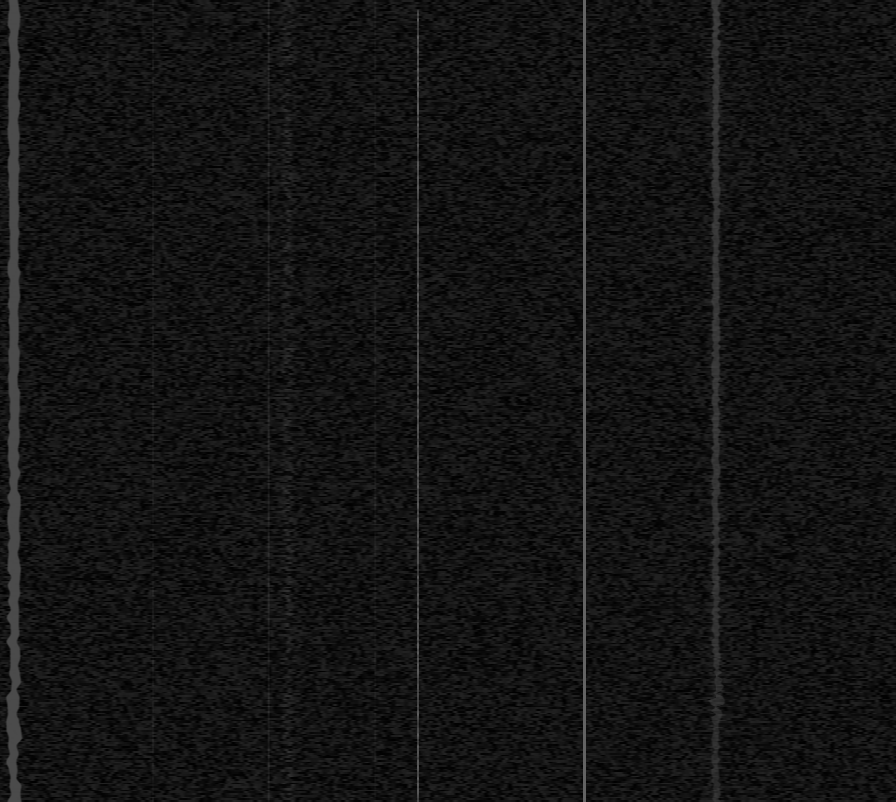
A WebGL 1 fragment shader for this texture:

```glsl
precision highp float;
// Dark field of short horizontal grain, crossed by vertical grey traces.
// Grain is value noise along each thin row; traces are soft stripes whose
// width and brightness are shaken from row to row.

uniform vec2 u_resolution;

const float ROWS = 458.0;       // grain rows over the height
const float GRAINS = 215.0;     // grain cells along one row
const vec3 GRAIN_LIGHT = vec3(0.136);
const vec3 TRACE_GREY = vec3(0.30);
const vec3 LINE_GREY = vec3(0.39);

float hash(vec2 p) {
  vec3 q = fract(vec3(p.xyx) * 0.1031);
  q += dot(q, q.yzx + 33.33);
  return fract((q.x + q.y) * q.z);
}

// Smooth noise along t, independent for each lane
float laneNoise(float t, float lane) {
  float cell = floor(t);
  float blend = smoothstep(0.0, 1.0, t - cell);
  return mix(hash(vec2(cell, lane)), hash(vec2(cell + 1.0, lane)), blend);
}

// Each row is shifted so that the grains never line up in columns
float grain(vec2 uv, float row) {
  float shift = 7.0 * hash(vec2(row, 91.0));
  return laneNoise(uv.x * GRAINS + shift, row + 11.0);
}

// Coverage of a vertical stripe with a softened edge
float stripe(float x, float centre, float halfWidth, float softness) {
  float soft = max(softness, 0.25 / u_resolution.x);
  return 1.0 - smoothstep(halfWidth - soft, halfWidth + soft, abs(x - centre));
}

// Stripe whose two sides wander separately down the height
float raggedStripe(vec2 uv, float centre, float halfWidth, float ragged,
                   float waves, float lane) {
  float side = step(centre, uv.x);
  float wander = laneNoise(uv.y * waves, lane + side) - 0.5;
  return stripe(uv.x, centre, halfWidth + ragged * wander, 0.0016);
}

// Thin line broken into flickering dots, row by row
float dottedLine(vec2 uv, float centre, float fade, float lane) {
  float flicker = laneNoise(uv.y * ROWS * 0.6, lane);
  return stripe(uv.x, centre, 0.0011, 0.0006) * mix(1.0, flicker, fade);
}

// Wide hazy trace that lets the grain show through
float haze(vec2 uv, float centre, float spread, float row) {
  float jitter = (hash(vec2(row, centre * 512.0)) - 0.5) * spread;
  float d = (uv.x - centre + jitter) / spread;
  return exp(-d * d);
}

void main() {
  vec2 uv = gl_FragCoord.xy / u_resolution;
  float row = floor(uv.y * ROWS);
  float speck = grain(uv, row);
  vec3 colour = GRAIN_LIGHT * speck + 0.002;

  // Hazy traces
  colour += 0.050 * haze(uv, 0.321, 0.0050, row) * (0.25 + speck);
  colour += 0.030 * haze(uv, 0.799, 0.0070, row);

  // Faint broken lines
  float upper = smoothstep(0.85, 1.0, uv.y);
  colour += 0.035 * upper * dottedLine(uv, 0.1200, 1.0, 21.0);
  colour += 0.060 * dottedLine(uv, 0.1709, 1.0, 23.0);
  colour += 0.090 * dottedLine(uv, 0.2998, 0.6, 25.0);
  colour += 0.060 * dottedLine(uv, 0.4189, 1.0, 27.0);

  // Broad ragged traces, shaken harder near the bottom
  float low = 1.0 - smoothstep(0.0, 0.55, uv.y);
  float edge = raggedStripe(uv, 0.0156, 0.0056, 0.0030 + 0.0040 * low, 100.0, 31.0);
  colour = mix(colour, TRACE_GREY, edge * 0.97);
  float burst = smoothstep(0.09, 0.13, uv.y) * (1.0 - smoothstep(0.14, 0.18, uv.y));
  float band = raggedStripe(uv, 0.799, 0.0036, 0.0035 + 0.0100 * burst, 229.0, 35.0);
  float dim = 0.60 - 0.18 * low;
  colour = mix(colour, TRACE_GREY, band * dim);

  // Bright lines: one dotted and starting below the top, one solid
  float begun = 1.0 - smoothstep(0.986, 0.989, uv.y);
  colour = mix(colour, LINE_GREY, begun * 0.95 * dottedLine(uv, 0.4665, 0.55, 41.0));
  colour = mix(colour, LINE_GREY, stripe(uv.x, 0.6523, 0.0016, 0.0005));

  gl_FragColor = vec4(colour, 1.0);
}
```
